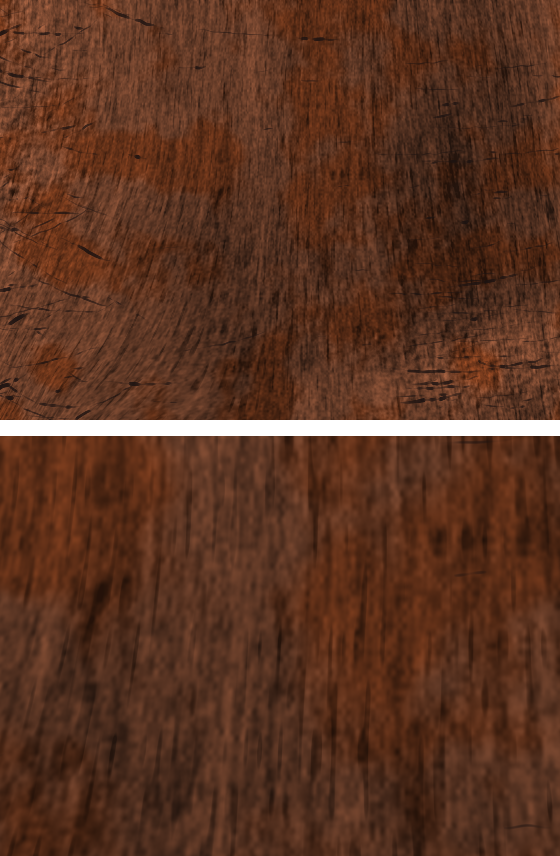
Top: the whole. Bottom: its middle third, enlarged.
A Shadertoy shader for this texture:

```glsl
// Old dark wood board: a fanned grain of stretched value noise over broad stains,
// with embossed worn edges and looped, tapering knife scratches.
// All positions are in canvas heights, so x runs from 0 to about 1.33.

const vec3 WARM_TINT = vec3(1.0, 0.49, 0.24);
const vec3 DUSTY_TINT = vec3(1.0, 0.59, 0.395);
const vec3 SCRATCH_COLOR = vec3(0.105, 0.07, 0.065);
const int SCRATCH_COUNT = 190;

float hash(vec2 p) {
    vec3 q = fract(vec3(p.xyx) * 0.1031);
    q += dot(q, q.yzx + 33.33);
    return fract((q.x + q.y) * q.z);
}

float noise(vec2 p) {
    vec2 cell = floor(p), f = fract(p);
    f = f * f * (3.0 - 2.0 * f);
    float low = mix(hash(cell), hash(cell + vec2(1, 0)), f.x);
    float high = mix(hash(cell + vec2(0, 1)), hash(cell + vec2(1, 1)), f.x);
    return mix(low, high, f.y);
}

float fbm(vec2 p) {
    float sum = 0.0, gain = 0.53;
    for (int i = 0; i < 4; i++) {
        sum += gain * noise(p);
        p = mat2(1.6, 1.2, -1.2, 1.6) * p + 17.3;
        gain *= 0.5;
    }
    return sum;
}

float blob(vec2 p, vec2 center, vec2 radius) {
    vec2 q = (p - center) / radius;
    return exp(-dot(q, q));
}

// Bends the vertical fibres outward towards the lower left and lower right.
vec2 grainSpace(vec2 p) {
    float left = 1.0 - smoothstep(0.1, 0.8, p.x);
    float right = smoothstep(0.7, 1.2, p.x);
    float drop = 1.0 - p.y;
    float bend = 0.30 * left * drop * drop - 0.13 * right * drop;
    return vec2(p.x + bend + 0.012 * noise(p * 5.0), p.y);
}

// Broad light and dark areas of the board.
float stains(vec2 p) {
    vec2 q = p + 0.12 * (vec2(fbm(p * 5.0), fbm(p * 5.0 + 40.0)) - 0.5);
    float shade = 0.335 + 0.09 * (1.0 - smoothstep(0.0, 0.6, q.x));
    shade += 0.04 * blob(q, vec2(0.5, 0.95), vec2(0.3, 0.3));
    shade += 0.10 * blob(q, vec2(1.36, 0.85), vec2(0.12, 0.4));
    shade -= 0.09 * blob(q, vec2(1.15, 0.52), vec2(0.17, 0.4));
    shade -= 0.05 * blob(q, vec2(0.62, 0.25), vec2(0.3, 0.28));
    shade -= 0.07 * blob(q, vec2(0.57, 0.1), vec2(0.05, 0.12));
    vec2 tilted = vec2(q.x, q.y - 0.28 * (q.x - 1.1));
    return shade + 0.17 * blob(tilted, vec2(1.12, 0.13), vec2(0.36, 0.1));
}

// Fibres from broad bands down to hair lines, then short pores and grit.
float fibres(vec2 g) {
    float tone = 0.05 * (noise(g * vec2(16.0, 2.0)) - 0.5);
    tone += 0.06 * (noise(g * vec2(65.0, 5.0) + 7.0) - 0.5);
    tone += 0.10 * (noise(g * vec2(165.0, 14.0) + 23.0) - 0.5);
    tone += 0.10 * (noise(g * vec2(270.0, 60.0) + 51.0) - 0.5);
    tone += 0.09 * (noise(g * vec2(290.0, 190.0)) - 0.5);
    float pores = smoothstep(0.66, 0.9, noise(g * vec2(210.0, 24.0) + 81.0));
    return tone + 0.012 - 0.08 * pores;
}

// Slanted light on a rough surface: difference of two nearby heights.
float emboss(vec2 p, float scale) {
    vec2 q = p * vec2(scale, scale * 0.8);
    return fbm(q) - fbm(q + vec2(0.4, -0.45));
}

float scratch(vec2 p, vec2 center, float angle, float halfLength, float width, float seed) {
    vec2 d = p - center;
    float c = cos(angle), s = sin(angle);
    d = vec2(c * d.x + s * d.y, c * d.y - s * d.x);
    float along = d.x / halfLength;
    float taper = max(1.0 - along * along, 0.0);
    float wobble = 0.004 * (noise(vec2(d.x * 55.0, seed)) - 0.5);
    float offset = abs(d.y - wobble - 0.05 * halfLength * along * along);
    float edge = 0.0012 + 0.4 / iResolution.y;
    float broken = smoothstep(0.1, 0.7, noise(vec2(d.x * 80.0, seed + 9.0)));
    float halfWidth = width * taper * broken;
    return sqrt(taper) * mix(0.2, 1.0, broken)
         * (1.0 - smoothstep(halfWidth, halfWidth + edge, offset));
}

// Scratches crowd both side edges; a few cross the middle.
float scratches(vec2 p, float aspect) {
    float dark = 0.0;
    for (int i = 0; i < SCRATCH_COUNT; i++) {
        float id = float(i);
        float group = fract(id * 0.618), across = hash(vec2(id, 1.7));
        float turn = hash(vec2(id, 5.1)), size = hash(vec2(id, 8.3));
        vec2 center = vec2(across * aspect, hash(vec2(id, 3.9)));
        float angle = mix(-0.08, 0.26, turn);
        if (group < 0.42) {
            center.x = 0.34 * across * across;
            angle = mix(-0.6, 0.6, turn);
        } else if (group < 0.82) {
            center.x = aspect - 0.34 * across;
            center.y *= 0.85;
        }
        float halfLength = mix(0.012, 0.13, size * size * size);
        float weight = hash(vec2(id, 12.6));
        float width = 0.0042 * weight * weight * weight;
        dark = max(dark, mix(0.3, 1.0, weight) * scratch(p, center, angle, halfLength, width, id));
    }
    return dark;
}

void mainImage(out vec4 fragColor, in vec2 fragCoord) {
    vec2 p = fragCoord / iResolution.y;
    float aspect = iResolution.x / iResolution.y;
    float shade = stains(p) + 1.15 * fibres(grainSpace(p));

    // Rough worn relief near the left edge and the lower right corner.
    float worn = blob(p, vec2(0.0, 0.7), vec2(0.2, 0.55));
    worn = max(worn, blob(p, vec2(1.2, 0.13), vec2(0.32, 0.14)));
    shade += mix(0.08, 0.42, worn) * emboss(p, 80.0);

    // Dusty lights, warm mid tones, then the dark cuts.
    float dusty = 0.5 + 4.5 * (fbm(p * 8.0) - 0.5) + 2.2 * (shade - 0.35);
    vec3 tint = mix(WARM_TINT, DUSTY_TINT, smoothstep(0.0, 1.0, dusty));
    vec3 color = clamp(shade, 0.14, 0.7) * tint;
    color = mix(color, SCRATCH_COLOR, 0.92 * scratches(p, aspect));
    fragColor = vec4(color, 1.0);
}
```
